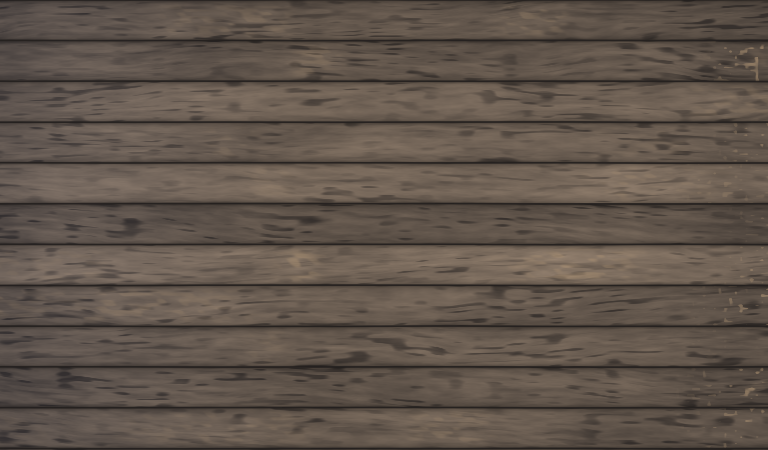
Reproduce this texture procedurally as a Shadertoy shader.

```glsl
// Eleven weathered brown wooden planks laid horizontally, with dark seams and worn flecks.
#define PLANKS 11.03        // planks per canvas height
#define SEAM_OFFSET 0.0033  // height of the lowest seam
#define SEAM_HALF 0.0018    // half width of a seam
#define SHADOW_REACH 0.0055 // falloff of the shade beside a seam
#define GRAIN 0.42          // contrast of the fibres
#define PORES 0.50          // depth of the dark pores
#define WEAR 0.42           // strength of the pale rubbed patches
#define DARK_WOOD vec3(0.27, 0.238, 0.215)
#define LIGHT_WOOD vec3(0.55, 0.48, 0.415)
#define SEAM_COLOR vec3(0.14, 0.125, 0.12)
#define FLECK_COLOR vec3(0.70, 0.59, 0.46)

// Tone of each plank, bottom to top
const float plankTone[11] = float[11](
    0.06, -0.09, -0.02, -0.07, 0.13, -0.19, 0.12, 0.0, 0.05, -0.11, -0.01);

float hash(vec2 p) {
    vec3 q = fract(vec3(p.xyx) * 0.1031);
    q += dot(q, q.yzx + 33.33);
    return fract((q.x + q.y) * q.z);
}

float noise(vec2 p) {
    vec2 i = floor(p), f = fract(p);
    f = f * f * (3.0 - 2.0 * f);
    return mix(mix(hash(i), hash(i + vec2(1, 0)), f.x),
               mix(hash(i + vec2(0, 1)), hash(i + vec2(1, 1)), f.x), f.y);
}

float fbm(vec2 p) {
    float sum = 0.0, weight = 0.5;
    for (int k = 0; k < 4; k++) {
        sum += weight * noise(p);
        p = p * 2.03 + 11.7;
        weight *= 0.5;
    }
    return sum / 0.9375;
}

// Soft bump centred on c
float bump(float x, float c, float halfWidth) {
    float d = (x - c) / halfWidth;
    return exp(-d * d);
}

void mainImage(out vec4 fragColor, in vec2 fragCoord) {
    float px = 1.0 / iResolution.y;
    vec2 uv = fragCoord * px;
    float across = fragCoord.x / iResolution.x;

    // Plank index and position within the plank
    float seamWobble = 0.0012 * (noise(vec2(uv.x * 4.0, floor(uv.y * PLANKS + 0.5) * 5.0)) - 0.5);
    float rowPos = (uv.y - SEAM_OFFSET + seamWobble) * PLANKS;
    float row = floor(rowPos), inRow = rowPos - row;
    float seed = hash(vec2(row + 3.0, 8.0));

    // Fibre coordinates: shifted per plank, tilted and gently bent
    vec2 fibre = vec2(uv.x + (row + 2.0) * 7.3, uv.y + 1.0);
    fibre.y += (seed - 0.5) * 0.09 * uv.x;
    fibre.y += 0.030 * (noise(fibre * vec2(3.5, 14.0)) - 0.5);
    fibre.y += 0.006 * (noise(fibre * vec2(14.0, 40.0)) - 0.5);

    // Broad stains, growth bands and fine fibres
    float stain = fbm(vec2(fibre.x * 4.0, fibre.y * 9.0)) - 0.5;
    float bands = fbm(fibre * vec2(3.0, 75.0)) - 0.5;
    float fibres = fbm(fibre * vec2(20.0, 130.0)) - 0.5;
    float poreArea = smoothstep(0.25, 0.7, noise(fibre * vec2(5.0, 22.0)));
    float pores = smoothstep(0.60, 0.92, noise(fibre * vec2(23.0, 170.0)));
    pores *= 0.35 + 0.65 * poreArea;

    int plank = int(clamp(row, 0.0, 10.0));
    float tone = 0.59 + plankTone[plank];
    tone += 0.38 * stain + 0.32 * bands + GRAIN * fibres - PORES * pores;

    // Cross ripples where the surface is rubbed pale
    float rubbed = 0.55 * smoothstep(0.68, 0.95, noise(vec2(fibre.x * 5.0, row * 3.7)));
    if (plank == 4) rubbed += bump(across, 0.39, 0.025) + bump(across, 0.75, 0.075);
    rubbed *= smoothstep(0.0, 0.25, inRow) * smoothstep(1.0, 0.75, inRow);
    float ripple = noise(vec2(uv.x * 42.0 + uv.y * 30.0, uv.y * 130.0));
    float flecks = rubbed * smoothstep(0.45, 0.85, ripple);
    tone += 0.13 * rubbed;

    // Soft darkening toward the ends and the top and bottom
    tone -= 0.16 * smoothstep(0.10, 0.0, across) + 0.17 * smoothstep(0.82, 1.0, across);
    tone -= 0.22 * pow(abs(2.0 * uv.y - 1.0), 4.0);
    vec3 color = mix(DARK_WOOD, LIGHT_WOOD, clamp(tone, -0.2, 1.15));
    color += vec3(-0.008, 0.0, 0.018) * smoothstep(0.45, 0.0, across);
    color = mix(color, FLECK_COLOR, WEAR * min(flecks, 1.0));

    // Small warm specks near the right end
    float speck = smoothstep(0.77, 0.93, noise(uv * vec2(85.0, 140.0) + 40.0));
    speck *= smoothstep(0.86, 1.0, across) * smoothstep(0.35, 0.75, noise(vec2(uv.x * 6.0, row * 2.3)));
    color = mix(color, FLECK_COLOR, 0.6 * speck);

    // Seams with a deeper shade on the top edge of each plank
    float seamDist = min(inRow, 1.0 - inRow) / PLANKS;
    float shade = exp(-seamDist / SHADOW_REACH) * (inRow > 0.5 ? 0.46 : 0.36);
    color *= 1.0 - shade;
    float seam = 1.0 - smoothstep(SEAM_HALF - 0.6 * px, SEAM_HALF + 0.6 * px, seamDist);
    color = mix(color, SEAM_COLOR, 0.9 * seam);

    fragColor = vec4(clamp(color, 0.0, 1.0), 1.0);
}
```
